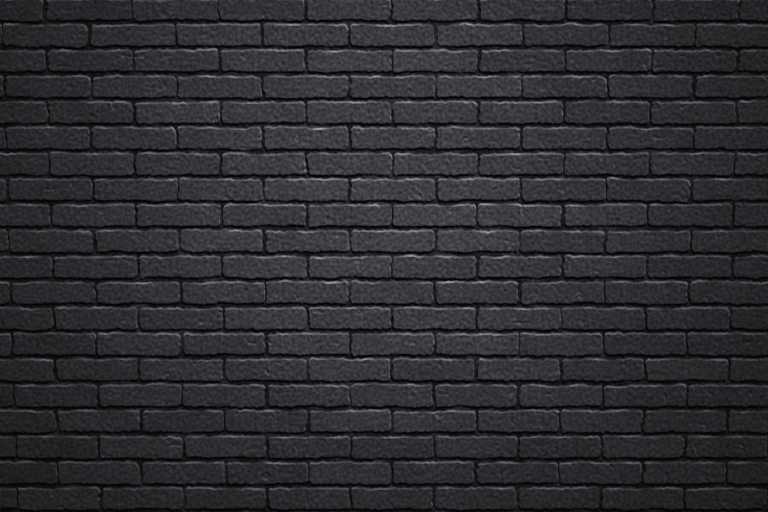
Reproduce this texture procedurally as a WebGL 2 fragment shader.

```glsl
#version 300 es
precision highp float;
// Black painted brick wall in running bond, lit softly from above.

#define ROWS 19.88            // courses over the canvas height
#define PITCH_LOW 0.1625      // brick length at the bottom
#define PITCH_HIGH 0.1697     // brick length at the top
#define JOINT_X 0.0156        // x of the central joint in odd courses
#define GAP vec2(0.0027, 0.0041) // half widths of the joints
#define CORNER 0.006          // corner radius of a brick
#define WOBBLE 0.0036         // unevenness of the edges
#define GRAIN 0.30            // roughness of the paint
#define RELIEF 0.24           // strength of the light on slopes
#define FACE_LIGHT 0.222
#define JOINT_LIGHT 0.10
#define PAINT vec3(0.985, 0.99, 1.06)

uniform vec2 u_resolution;
out vec4 fragColor;

vec2 hash2(vec2 p) {
  vec3 q = fract(p.xyx * vec3(0.1031, 0.1030, 0.0973));
  q += dot(q, q.yzx + 33.33);
  return fract((q.xx + q.yz) * q.zy);
}

// Gradient noise, roughly -0.7 to 0.7
float corner(vec2 cell, vec2 f, vec2 o) {
  float a = 6.2832 * hash2(cell + o).x;
  return dot(vec2(cos(a), sin(a)), f - o);
}
float noise(vec2 p) {
  vec2 i = floor(p), f = p - i;
  vec2 w = f * f * f * (f * (f * 6.0 - 15.0) + 10.0);
  float low = mix(corner(i, f, vec2(0)), corner(i, f, vec2(1, 0)), w.x);
  float high = mix(corner(i, f, vec2(0, 1)), corner(i, f, vec2(1)), w.x);
  return mix(low, high, w.y);
}

float roundBox(vec2 p, vec2 size, float r) {
  vec2 d = abs(p) - size + r;
  return length(max(d, 0.0)) + min(max(d.x, d.y), 0.0) - r;
}

// Signed distance to the brick at p; also gives the brick's cell
float brick(vec2 p, out vec2 cell) {
  p += WOBBLE * vec2(noise(p * 34.0 + 80.0), noise(p * vec2(24.0, 34.0) + 130.0));
  p += 0.7 * WOBBLE * vec2(noise(p * 95.0 + 210.0), noise(p * 95.0 + 290.0));
  float row = floor(p.y * ROWS);
  float pitch = mix(PITCH_LOW, PITCH_HIGH, p.y);
  float along = (p.x - JOINT_X) / pitch + 0.5 * (1.0 - mod(row, 2.0));
  cell = vec2(floor(along), row) + 60.0;
  vec2 q = (vec2(fract(along), fract(p.y * ROWS)) - 0.5) * vec2(pitch, 1.0 / ROWS);
  vec2 vary = hash2(cell) - 0.5;
  q -= vary * vec2(0.003, 0.0014);
  q.y -= q.x * 0.02 * vary.x;
  vec2 size = 0.5 * vec2(pitch, 1.0 / ROWS) - GAP - 0.0012 * vary.yx;
  return roundBox(q, size, CORNER);
}

// Surface height: raised bricks, rough paint and small pits
float height(vec2 p, float soft) {
  vec2 cell;
  float face = smoothstep(soft, -soft, brick(p, cell));
  float grain = noise(p * 125.0 + 400.0) + 0.6 * noise(p * 60.0 + 500.0);
  float pits = smoothstep(0.38, 0.52, noise(p * 50.0 + 700.0));
  return face + GRAIN * grain - 0.4 * pits * face;
}

void main() {
  vec2 p = gl_FragCoord.xy / u_resolution.y;
  p.x -= 0.5 * u_resolution.x / u_resolution.y;
  float soft = 0.0014 + 0.4 / u_resolution.y;
  vec2 cell;
  float face = smoothstep(soft, -soft, brick(p, cell));

  // Flat tone: joints partly filled with paint, bricks slightly varied
  float filled = smoothstep(-0.1, 0.45, noise(p * 22.0 + 620.0));
  float tone = mix(JOINT_LIGHT + 0.07 * filled, FACE_LIGHT, face);
  tone *= 1.0 + 0.10 * (hash2(cell + 17.0).x - 0.5) * face;
  tone *= 1.0 + 0.08 * noise(p * 13.0 + 900.0) + 0.34 * noise(p * 150.0 + 60.0);

  // Light from above: bright broken upper lips, shaded lower edges
  vec2 up = vec2(0.0006, 0.0021);
  float slope = height(p - up, soft) - height(p + up, soft);
  float lip = 0.85 + 1.3 * noise(p * 28.0 + 350.0);
  tone += RELIEF * slope * (slope > 0.0 ? max(lip, 0.25) : 0.6);

  // Broad pool of light, falling off to the corners and the bottom
  vec2 away = p - vec2(0.0, 0.64);
  float pool = 1.13 - 0.56 * smoothstep(0.05, 1.0, length(away));

  fragColor = vec4(max(tone * pool, 0.025) * PAINT, 1.0);
}
```
